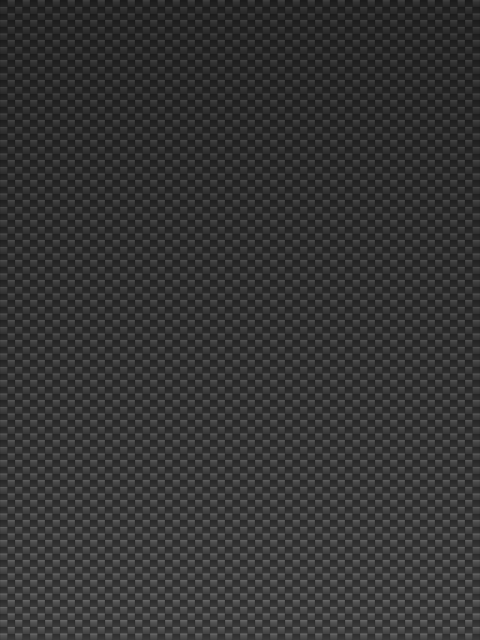
This texture is drawn by a WebGL 1 fragment shader. Its source:

```glsl
precision highp float;
// Charcoal carbon-fibre weave: a checkerboard of shaded tiles, lighter towards the bottom.

uniform vec2 u_resolution;

const vec2 REPEATS = vec2(32.0, 48.0);  // one repeat is two tiles wide and two high
const float DARK_TOP = 0.135;           // raised and sunken tile shades, top to bottom
const float DARK_BOTTOM = 0.185;
const float LIGHT_TOP = 0.295;
const float LIGHT_BOTTOM = 0.205;
const float RIM_GLOW = 0.035;           // bright upper rim of raised tiles
const float RIM_HEIGHT = 0.22;
const float SEAM_SHADE = 0.10;          // darkening along the tile sides
const float SEAM_WIDTH = 0.16;
const float SHEEN_TOP = 0.74;           // overall light, from top to bottom
const float SHEEN_MIDDLE = 0.98;
const float SHEEN_BOTTOM = 1.32;

const float PI = 3.14159265;

// Smooth square wave, +1 on even tiles and -1 on odd ones.
vec2 squareWave(vec2 tile, vec2 blur) {
  return clamp(sin(PI * tile) / (PI * 0.5 * blur), -1.0, 1.0);
}

// Overall light over the height of the sheet.
float sheen(float y) {
  float lower = mix(SHEEN_BOTTOM, SHEEN_MIDDLE, smoothstep(-0.25, 0.55, y) * 1.12 - 0.12);
  return mix(lower, SHEEN_TOP, smoothstep(0.35, 1.1, y));
}

void main() {
  vec2 uv = gl_FragCoord.xy / u_resolution;
  vec2 tile = uv * REPEATS * 2.0;
  vec2 pixel = REPEATS * 2.0 / u_resolution;
  vec2 local = fract(tile);

  // Alternate raised and sunken tiles
  vec2 wave = squareWave(tile, pixel);
  float raised = 0.5 + 0.5 * wave.x * wave.y;

  // Opposed vertical gradients within the tiles
  float dark = mix(DARK_BOTTOM, DARK_TOP, local.y);
  float light = mix(LIGHT_BOTTOM, LIGHT_TOP, local.y);
  float rimBlur = max(pixel.y, 0.05) * 0.5;
  light += RIM_GLOW * smoothstep(-rimBlur, rimBlur, local.y - 1.0 + RIM_HEIGHT);
  float shade = mix(dark, light, raised);

  // Soft seams between neighbouring columns
  float side = min(local.x, 1.0 - local.x);
  shade *= 1.0 - SEAM_SHADE * (1.0 - smoothstep(0.0, max(SEAM_WIDTH, pixel.x), side));

  gl_FragColor = vec4(vec3(shade * sheen(uv.y)), 1.0);
}
```
